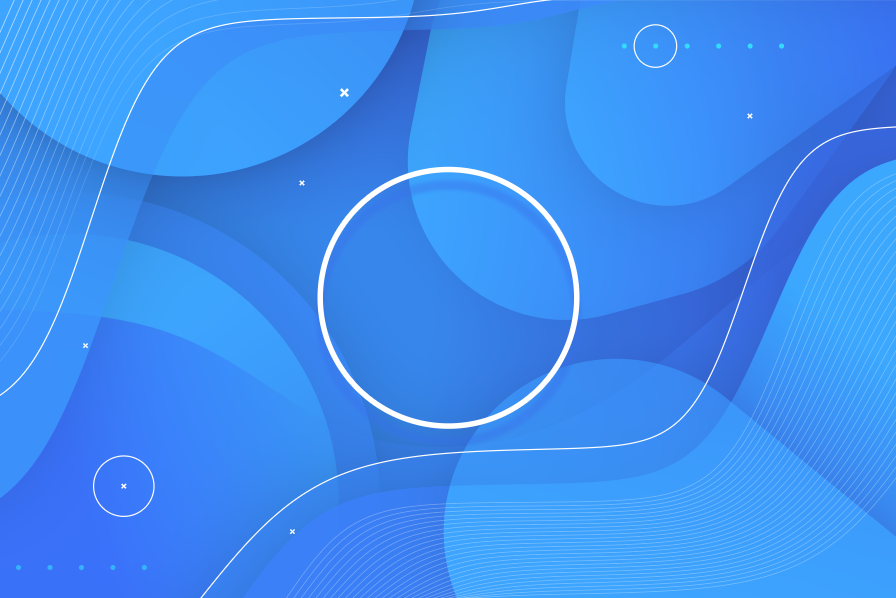
Write a Shadertoy shader that draws this background.

```glsl
// Abstract blue background: overlapping waves and blobs, fine line bundles and a white ring.

// Palette
const vec3 SKY = vec3(.24, .65, 1);
const vec3 AZURE = vec3(.23, .59, .98);
const vec3 BLUE = vec3(.23, .53, .97);
const vec3 ROYAL = vec3(.23, .46, .97);
const vec3 DUSK = vec3(.23, .42, .91);
const vec3 CYAN = vec3(.2, .86, 1);
const vec3 WHITE = vec3(1);

// Layout, in units of the canvas height
const vec2 RING_CENTRE = vec2(.75, .502);
const float RING_RADIUS = .2145;
const float RING_HALF_WIDTH = .0046;
const vec2 DISC_CENTRE = vec2(.117, .16);
const float DOT_STEP = .0526;
const float HAIR = .001;
const float RIGHT_LINES = 26.;
const float LEFT_LINES = 18.;
const vec3 CROSSES[6] = vec3[6](   // x, y, arm length
    vec3(.576, .845, .0085), vec3(.505, .694, .005), vec3(1.254, .806, .005),
    vec3(.143, .422, .005), vec3(.489, .111, .005), vec3(.207, .187, .005));

float px;  // height of one pixel
vec2 p;    // current point
vec3 col;  // colour so far

float cover(float d) { return clamp(.5 - d / px, 0., 1.); }
float stroke(float d, float halfWidth) { return cover(abs(d) - halfWidth); }
void paint(vec3 fill, float alpha) { col = mix(col, fill, alpha); }

// Linear gradient from a at line.xy to b at line.zw
vec3 ramp(vec3 a, vec3 b, vec4 line) {
    vec2 v = line.zw - line.xy;
    return mix(a, b, clamp(dot(p - line.xy, v) / dot(v, v), 0., 1.));
}

// Signed distance above a curve of two smooth steps (height, centre, width)
float curve(float base, vec3 s, vec3 t) {
    float a = tanh((p.x - s.y) / s.z), b = tanh((p.x - t.y) / t.z);
    float slope = s.x / s.z * (1. - a * a) + t.x / t.z * (1. - b * b);
    return (p.y - base - s.x * a - t.x * b) / sqrt(1. + slope * slope);
}

// Hull of two circles (x, y, radius)
float taper(vec3 a, vec3 b) {
    float span = distance(a.xy, b.xy), k = (b.z - a.z) / span;
    vec2 dir = (b.xy - a.xy) / span, q = p - a.xy;
    float side = abs(q.x * dir.y - q.y * dir.x);
    vec3 c = mix(a, b, clamp((dot(q, dir) + side * k / sqrt(1. - k * k)) / span, 0., 1.));
    return length(p - c.xy) - c.z;
}

// Fill a shape and cast a soft shadow around it
void layer(float d, vec3 fill, float alpha, float shadow) {
    float inside = cover(d);
    col *= 1. - shadow * (1. - inside) * exp(-max(d, 0.) / .06);
    paint(fill, alpha * inside);
}

float cross45(vec2 q, float arm) {
    q = abs(vec2(q.x + q.y, q.x - q.y) * .7071);
    return max(max(q.x, q.y) - arm, min(q.x, q.y) - arm * .25);
}

// Row of dots, counted from the left
float dotRow(vec2 first, float count) {
    vec2 q = p - first;
    q.x -= DOT_STEP * clamp(round(q.x / DOT_STEP), 0., count - 1.);
    return cover(length(q) - .0042);
}

void mainImage(out vec4 fragColor, in vec2 fragCoord) {
    px = 1. / iResolution.y;
    p = fragCoord * px;

    // Backdrop, darker at the top left and along the right
    col = ramp(DUSK, vec3(.22, .54, .95), vec4(.55, 1, .55, .62));
    col = ramp(col, DUSK, vec4(.72, .5, 1.2, .46));

    // Large blobs at the top
    vec3 core = vec3(.947, .73, .265), side = vec3(1.064, .795, .297);
    float blob = min(taper(core, side), taper(core, vec3(1.016, .883, .303)));
    blob = min(blob, taper(side, vec3(1.33, .98, .19)));
    layer(blob, ramp(SKY, ROYAL, vec4(.7, .72, 1.4, .6)), 1., .05);
    core = vec3(1.117, .828, .172);
    blob = min(taper(core, vec3(1.406, 1.04, .175)), taper(core, vec3(1.211, 1.02, .234)));
    layer(blob, ramp(SKY, ROYAL, vec4(.92, .8, 1.5, .92)), 1., .08);

    // Long low wave and the two discs at the left
    float low = curve(.61, vec3(-.135, .45, .2), vec3(.26, 1.2, .3));
    layer(low, ramp(BLUE, DUSK, vec4(.8, .2, 1.35, .5)), .8, .03);
    float disc = length(p - DISC_CENTRE);
    layer(disc - .518, BLUE, .75, .08);
    vec3 inner = ramp(SKY, AZURE, vec4(.33, .5, .5, .25));
    vec3 deep = ramp(AZURE, vec3(.23, .45, .99), vec4(.5, .36, .12, .22));
    layer(disc - .449, mix(inner, deep, cover(low)), 1., .04);

    // Waves and blob at the lower right
    float rim = curve(.27, vec3(.25, .336, .2), vec3(.27, 1.245, .093));
    layer(rim, ramp(BLUE, DUSK, vec4(.9, .2, 1.32, .55)), .6, .05);
    float hill = curve(.28, vec3(.19, .406, .14), vec3(.28, 1.29, .12));
    vec3 slope = ramp(BLUE, vec3(.23, .67, 1), vec4(1.23, .3, 1.38, .48));
    layer(hill, mix(vec3(.23, .5, .97), slope, smoothstep(.6, 1.2, p.x)), .95, .08);
    blob = taper(vec3(1.031, .111, .289), vec3(1.367, -.094, .235));
    layer(blob, ramp(AZURE, SKY, vec4(1.05, .4, .95, .05)), mix(.6, .95, cover(hill)), .06);

    // Flowing band and blob at the upper left
    float band = -curve(.56, vec3(.42, .19, .145), vec3(.03, .95, .12));
    layer(band, ramp(AZURE, BLUE, vec4(.1, .4, .5, .95)), .82, .07);
    float crest = curve(.655, vec3(.335, .153, .11), vec3(.02, .85, .12));
    layer(-crest, AZURE, .35, 0.);
    float alpha = mix(.9, mix(.45, .95, cover(-crest)), cover(band));
    layer(length(p - vec2(.305, 1.107)) - .402, ramp(SKY, AZURE, vec4(.35, .8, .65, 1)), alpha, .17);

    // Bundles of fine lines, each swept between two curves
    for (float t = 0.; t < 1.; t += 1. / RIGHT_LINES) {
        float rise = mix(.285, .3, t);
        float d = curve(rise, vec3(.16 - .16 * t, mix(.479, .8, t), .11),
                        vec3(rise, mix(1.318, 1.58, t), mix(.11, .2, t)));
        paint(WHITE, .3 * stroke(d, HAIR * .6));
    }
    for (float t = 0.; t < 1.; t += 1. / LEFT_LINES) {
        vec3 rise = mix(vec3(.32, .12, .12), vec3(.45, 0, .2), t);
        float d = curve(mix(.66, 1., t), rise, vec3(.02, .7, .12));
        paint(WHITE, mix(.15, .65, t) * stroke(d, HAIR * .7));
    }
    paint(WHITE, max(stroke(rim, HAIR), stroke(crest, HAIR)));

    // Main ring with its soft shadow
    float shade = abs(length(p - RING_CENTRE + vec2(0, .026)) - RING_RADIUS);
    paint(ROYAL * .95, .4 - .4 * smoothstep(.002, .014, shade));
    paint(WHITE, stroke(length(p - RING_CENTRE) - RING_RADIUS, RING_HALF_WIDTH));

    // Small dots, circles and crosses
    paint(CYAN, dotRow(vec2(1.044, .923), 6.));
    paint(CYAN, .6 * dotRow(vec2(.031, .051), 5.));
    paint(WHITE, stroke(length(p - vec2(1.096, .923)) - .0355, HAIR));
    paint(WHITE, stroke(length(p - vec2(.207, .187)) - .0505, HAIR));
    for (int i = 0; i < CROSSES.length(); i++)
        paint(WHITE, cover(cross45(p - CROSSES[i].xy, CROSSES[i].z)));
    fragColor = vec4(col, 1);
}
```
